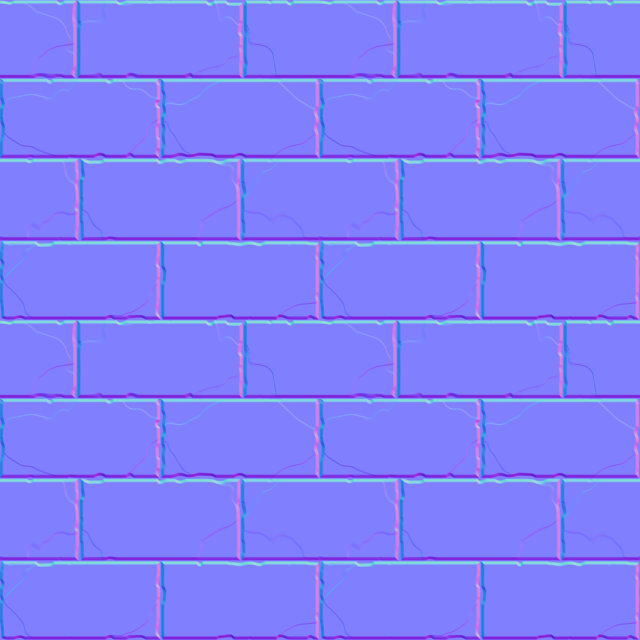
Give the GLSL for this texture map, as a Shadertoy shader.

```glsl
// Tangent-space normal map of a running-bond brick wall with worn edges and cracked corners.

const float PI = 3.14159265;
const vec2 BRICKS = vec2(2.0, 4.0);    // bricks across and rows down in one wall tile
const float TILES = 2.0;               // wall tiles along each side of the canvas
const float JOINT = 0.0004;            // half width of the flat joint
const float BEVEL = 0.0118;            // width of the rounded brick edge
const float BEVEL_SLOPE = 0.76;        // mean slope of the rounded edge
const float CRACK_WIDTH = 0.0034;
const float CRACK_DEPTH = 0.0012;

float hash(vec2 p) {
    vec3 q = fract(vec3(p.xyx) * 0.1031);
    q += dot(q, q.yzx + 33.33);
    return fract((q.x + q.y) * q.z);
}

// Value noise on a grid that wraps once per wall tile
float wrapNoise(vec2 p, vec2 cells, float seed) {
    vec2 g = p * cells;
    vec2 i = floor(g);
    vec2 f = g - i;
    f = f * f * (3.0 - 2.0 * f);
    vec2 lo = mod(i, cells) + seed;
    vec2 hi = mod(i + 1.0, cells) + seed;
    return mix(mix(hash(lo), hash(vec2(hi.x, lo.y)), f.x),
               mix(hash(vec2(lo.x, hi.y)), hash(hi), f.x), f.y);
}

vec2 noisePair(vec2 p, float cells, float seed) {
    return vec2(wrapNoise(p, vec2(cells), seed),
                wrapNoise(p, vec2(cells), seed + 12.0)) - 0.5;
}

// Brick coordinates: uneven courses, odd rows shifted by half a brick
vec2 brickSpace(vec2 p) {
    vec2 b = p * BRICKS;
    float turn = 2.0 * PI * p.y;
    b.y -= 0.0075 - 0.01 * cos(turn) - 0.015 * sin(turn) + 0.0025 * cos(2.0 * turn);
    float row = mod(floor(b.y), BRICKS.y);
    b.x -= 0.5 * mod(row, 2.0);
    float unevenness = row > 2.5 ? 0.02 : 0.004;
    b.x += unevenness * cos(PI * b.x);
    return b;
}

// Rounded edge from 0 to 1, with chips that push it inwards
float bevelProfile(vec2 p, vec2 edge, float seed) {
    float sideChip = 0.0065 * smoothstep(0.45, 1.0, wrapNoise(p, vec2(10.0, 40.0), seed));
    float bedChip = 0.0075 * smoothstep(0.68, 1.0, wrapNoise(p, vec2(32.0, 14.0), seed + 7.0));
    vec2 d = edge - vec2(sideChip, bedChip) - JOINT;
    return smoothstep(0.0, BEVEL, min(d.x, d.y));
}

// Small sunken steps where wandering cracks cut off the corners
float crackDepth(vec2 p, vec2 fromCenter, vec2 halfSize, float seed) {
    vec2 warp = 0.075 * noisePair(p, 12.0, seed + 11.0)
              + 0.016 * noisePair(p, 32.0, seed + 31.0);
    float depth = 0.0;
    for (int i = 0; i < 4; i++) {
        vec2 corner = vec2(i & 1, i >> 1);
        vec2 key = corner + seed * 1.7;
        vec2 q = halfSize - (corner * 2.0 - 1.0) * fromCenter + warp;
        vec2 size = mix(vec2(0.09, 0.07), vec2(0.21, 0.14),
                        vec2(hash(key + 3.1), hash(key + 8.3)));
        float dist = (dot(q, 1.0 / size) - 1.0) / length(1.0 / size);
        float chance = i == 1 ? 1.0 : 0.62;    // the lower right corner always cracks
        float present = step(hash(key + 15.7), chance);
        float strength = mix(0.7, 1.1, hash(key + 21.9));
        depth += present * strength * (1.0 - smoothstep(-CRACK_WIDTH, CRACK_WIDTH, dist));
    }
    return CRACK_DEPTH * depth;
}

float wallHeight(vec2 p) {
    vec2 b = brickSpace(p);
    vec2 id = mod(floor(b), BRICKS);
    float seed = 5.0 + 57.0 * id.x + 131.0 * id.y;
    vec2 fromCenter = (fract(b) - 0.5) / BRICKS;
    vec2 halfSize = 0.5 / BRICKS;
    float bevel = bevelProfile(p, halfSize - abs(fromCenter), seed);
    float crack = crackDepth(p, fromCenter, halfSize, seed);
    return BEVEL * BEVEL_SLOPE * bevel - smoothstep(0.3, 1.0, bevel) * crack;
}

void mainImage(out vec4 fragColor, in vec2 fragCoord) {
    vec2 p = fragCoord / iResolution.xy * TILES;

    // Surface normal from central differences of the height
    vec2 e = vec2(0.0018, 0.0);
    vec2 slope = vec2(wallHeight(p + e.xy) - wallHeight(p - e.xy),
                      wallHeight(p + e.yx) - wallHeight(p - e.yx)) / (2.0 * e.x);
    vec3 normal = normalize(vec3(-slope, 1.0));

    fragColor = vec4(normal * 0.5 + 0.5, 1.0);
}
```
